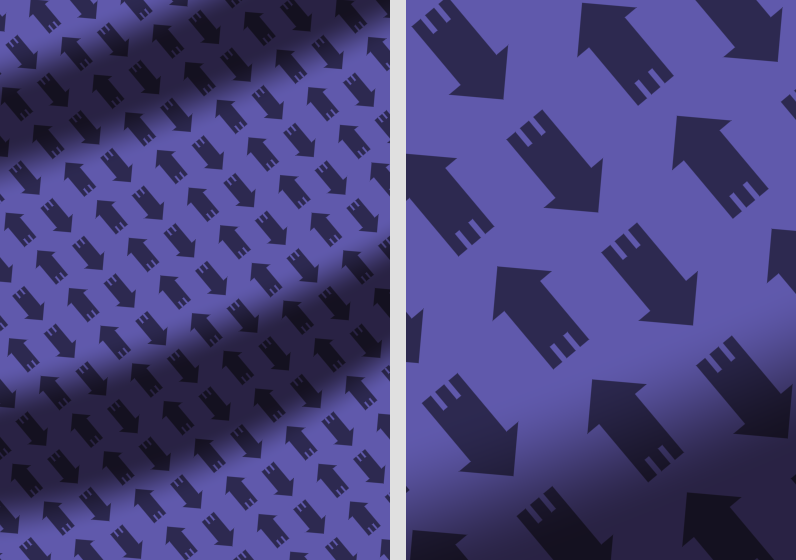
Left, the full canvas; right, a detail of the centre.
Give the GLSL for this pattern, as a WebGL 2 fragment shader.

```glsl
#version 300 es
precision highp float;
// Rows of opposed notched arrows on violet cloth, crossed by two soft curved shadows.

uniform vec2 u_resolution;
out vec4 fragColor;

// Distance to a lattice of arrows; p is measured from one tip, x runs toward the tail.
float arrows(vec2 p) {
    vec2 margin = vec2(0.0097, 0.0697);
    vec2 q = mod(p + margin, vec2(0.0878, 0.1395)) - margin;
    float side = abs(q.y);
    float head = max((side - q.x) * 0.7071, q.x - 0.023);
    float shaft = max(side - 0.0139, abs(q.x - 0.0442) - 0.0242);
    float slots = max(abs(side - 0.0052) - 0.0017, 0.0567 - q.x);
    return min(head, max(shaft, -slots));
}

// Soft step across a parabola y = k.x + k.y * x + k.z * x * x.
float below(vec2 p, vec3 k) {
    float edge = k.x + p.x * (k.y + p.x * k.z);
    return smoothstep(-0.052, 0.052, p.y - edge);
}

void main() {
    // Canvas heights, measured from the top left corner
    vec2 p = vec2(gl_FragCoord.x, u_resolution.y - gl_FragCoord.y) / u_resolution.y;
    float pixel = 1.0 / u_resolution.y;

    // Arrow axes: along the shaft and across it
    vec2 axis = vec2(cos(radians(50.0)), sin(radians(50.0)));
    vec2 q = vec2(dot(p, axis), dot(p, vec2(axis.y, -axis.x)));

    // Alternate columns point up-left and down-right
    float d = min(arrows(q - vec2(0.0342, 0.0428)), arrows(vec2(0.0482, 0.1094) - q));
    float ink = 1.0 - smoothstep(-0.75 * pixel, 0.75 * pixel, d);

    // Two diagonal shadow bands, each between an upper and a lower curve
    float shade = below(p, vec3(0.137, -0.33, -0.17)) * (1.0 - below(p, vec3(0.306, -0.286, -0.154)));
    shade += below(p, vec3(0.71, -0.246, -0.206)) * (1.0 - below(p, vec3(0.922, -0.109, -0.432)));

    vec3 cloth = mix(vec3(0.375, 0.35, 0.675), vec3(0.16, 0.135, 0.265), shade);
    vec3 arrow = mix(vec3(0.175, 0.16, 0.315), vec3(0.08, 0.065, 0.125), shade);
    fragColor = vec4(mix(cloth, arrow, ink), 1.0);
}
```
